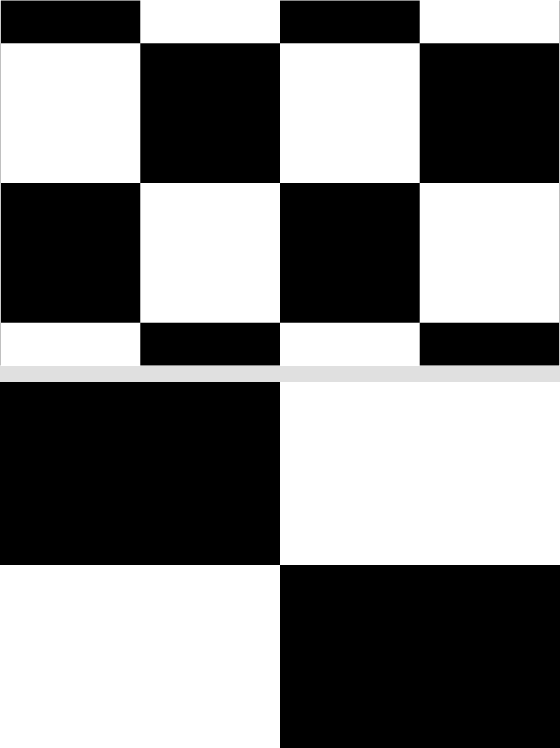
Top: the whole. Bottom: its middle third, enlarged.
Give the GLSL for this pattern, as a Shadertoy shader.

```glsl
// Black and white checkerboard centred on the canvas, with a hairline white rim.

#define SQUARES_ACROSS 4.0
#define RIM_WIDTH 0.000977            // as a fraction of the canvas width
#define DARK vec3(0.0)
#define LIGHT vec3(1.0)

// Square wave of period 2, positive on (0, 1), with edges one pixel soft
vec2 squareWave(vec2 x, float pixel) {
    vec2 edgeDistance = 0.5 - abs(mod(x + 0.5, 2.0) - 1.0);
    return clamp(2.0 * edgeDistance / pixel, -1.0, 1.0);
}

// Coverage of a centred box with the given half size
float boxCoverage(vec2 p, vec2 halfSize, float pixel) {
    vec2 inside = clamp((halfSize - abs(p)) / pixel + 0.5, 0.0, 1.0);
    return inside.x * inside.y;
}

void mainImage(out vec4 fragColor, in vec2 fragCoord) {
    // Canvas width is one unit, origin at the centre
    float pixel = 1.0 / iResolution.x;
    vec2 p = (fragCoord - 0.5 * iResolution.xy) * pixel;
    vec2 halfBoard = 0.5 * iResolution.xy * pixel - RIM_WIDTH;

    // Checkerboard: the product of the two waves is positive on light squares
    float cell = (1.0 - 2.0 * RIM_WIDTH) / SQUARES_ACROSS;
    vec2 wave = squareWave(p / cell, pixel / cell);
    vec3 board = mix(DARK, LIGHT, 0.5 + 0.5 * wave.x * wave.y);

    // Light rim around the board
    vec3 color = mix(LIGHT, board, boxCoverage(p, halfBoard, pixel));
    fragColor = vec4(color, 1.0);
}
```
